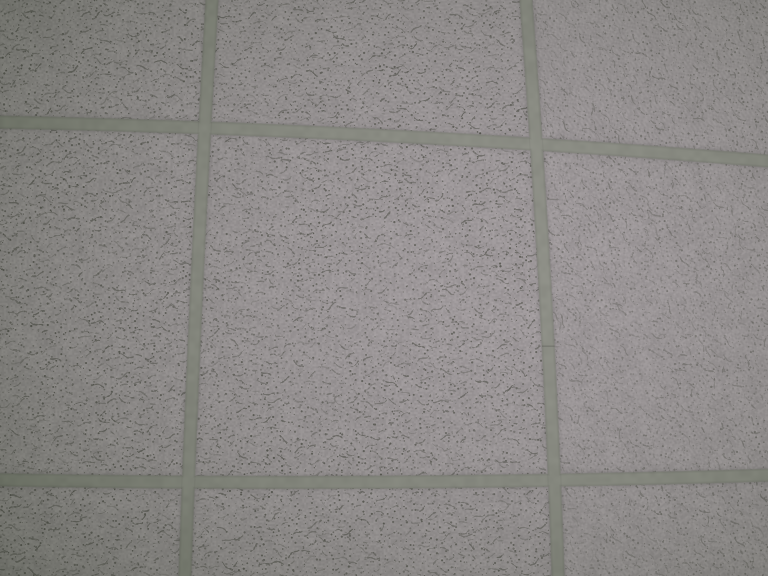
A Shadertoy shader for this texture:

```glsl
#define TILE_COLOR vec3(0.622, 0.600, 0.608)
#define BAR_COLOR vec3(0.555, 0.560, 0.528)
#define HOLE_COLOR vec3(0.350, 0.350, 0.325)
#define BAR_HALF_WIDTH 0.0112
#define PIT_CELL 0.0120
#define PIT_RADIUS 0.0017
#define FISSURE_CELL vec2(0.024, 0.016)
#define FISSURE_HALF_WIDTH 0.0013
#define LIGHT_CENTER vec2(0.85, 0.53)
#define LIGHT_FALLOFF 0.43
#define GRAIN 0.10

float hash(vec2 p) {
    return fract(sin(dot(p, vec2(127.1, 311.7))) * 43758.5453);
}

vec2 hash2(vec2 p) {
    return vec2(hash(p), hash(p + 37.2));
}

float noise(vec2 p) {
    vec2 i = floor(p), f = fract(p);
    f = f * f * (3.0 - 2.0 * f);
    return mix(mix(hash(i), hash(i + vec2(1, 0)), f.x),
               mix(hash(i + vec2(0, 1)), hash(i + vec2(1, 1)), f.x), f.y);
}

mat2 rotate(float a) {
    float c = cos(a), s = sin(a);
    return mat2(c, s, -s, c);
}

// Coverage of a shape from its signed distance
float fill(float d, float soft) {
    return 1.0 - smoothstep(-soft, soft, d);
}

// Pinholes: two rotated, jittered grids
float pits(vec2 p, float soft) {
    float cover = 0.0;
    for (int k = 0; k < 2; k++) {
        vec2 g = rotate(0.35 + 0.8 * float(k)) * p / PIT_CELL;
        vec2 id = floor(g) + 71.0 * float(k);
        vec2 center = 0.2 + 0.6 * hash2(id);
        float size = PIT_RADIUS * mix(0.35, 1.15, hash(id + 5.3));
        float d = length(fract(g) - center) * PIT_CELL - size;
        float strength = step(0.25, hash(id + 9.1)) * mix(0.4, 1.0, hash(id + 2.7));
        cover = max(cover, fill(d, soft) * strength);
    }
    return cover;
}

// Fissures: short ragged strokes, mostly along the x axis
float fissures(vec2 p, float soft) {
    vec2 cell = floor(p / FISSURE_CELL);
    float ragged = noise(p * 300.0);
    float cover = 0.0;
    for (int j = -1; j <= 1; j++)
    for (int i = -1; i <= 1; i++) {
        vec2 id = cell + vec2(i, j);
        vec2 q = p - (id + 0.1 + 0.8 * hash2(id)) * FISSURE_CELL;
        q = rotate((hash(id + 4.4) - 0.5) * 1.3) * q;
        float halfLength = mix(0.002, 0.011, hash(id + 8.8));
        q.y += 0.0018 * sin(q.x * 240.0 + 6.28 * hash(id + 1.9));
        float d = length(vec2(max(abs(q.x) - halfLength, 0.0), q.y));
        d -= FISSURE_HALF_WIDTH * mix(0.0, 1.6, ragged);
        float strength = step(0.25, hash(id + 6.1)) * mix(0.3, 0.9, hash(id + 3.5));
        cover = max(cover, fill(d, soft) * strength);
    }
    return cover;
}

void mainImage(out vec4 fragColor, in vec2 fragCoord) {
    float px = 1.0 / iResolution.y;
    vec2 p = fragCoord * px;

    // Slightly bent center lines of the ceiling grid
    vec2 barX = vec2(0.321 + 0.035 * p.y + 0.012 * p.y * p.y,
                     0.969 - 0.035 * p.y - 0.021 * p.y * p.y);
    vec2 barY = vec2(0.167 - 0.018 * p.x + 0.018 * p.x * p.x,
                     0.788 - 0.020 * p.x - 0.023 * p.x * p.x);
    vec2 offX = abs(p.x - barX), offY = abs(p.y - barY);
    float upright = min(offX.x, offX.y) - BAR_HALF_WIDTH;
    float level = min(offY.x, offY.y) - BAR_HALF_WIDTH;
    float bar = min(upright, level);

    // Each panel has its own pattern; the right column is turned
    vec2 tile = vec2(dot(step(barX, p.xx), vec2(1)), dot(step(barY, p.yy), vec2(1)));
    float rightColumn = step(1.5, tile.x);
    vec2 s = rotate(0.12 * (hash(tile) - 0.5) + 0.9 * rightColumn) * p + tile * 3.17;
    float soft = max(px * 0.6, 0.0011);
    float wear = mix(0.75, 1.0, noise(p * 9.0)) * (1.0 - 0.35 * rightColumn);
    float holes = max(pits(s, soft), fissures(s, soft) * 0.85) * wear;

    // Panel surface: fine grain, broad mottling, raised rims lit from above
    vec3 color = TILE_COLOR * (1.0 + GRAIN * (noise(s * 310.0) - 0.5));
    color *= 0.98 + 0.04 * noise(s * 45.0);
    float rim = pits(s - vec2(0.0, 0.003), soft) * wear;
    color *= 1.0 + 0.05 * rim * (1.0 - holes);
    color = mix(color, HOLE_COLOR, holes);
    color *= 1.0 - 0.10 * exp(-max(bar, 0.0) / 0.003);

    // Metal bars, seams at the crossings and one splice
    vec3 metal = BAR_COLOR * (0.975 + 0.05 * noise(p * 90.0));
    metal *= 1.0 - 0.05 * fill(abs(upright) - 0.0008, px) * step(level, 0.0);
    float splice = fill(abs(p.y - 0.399) - 0.0008, px) * step(offX.y, BAR_HALF_WIDTH);
    metal *= 1.0 - 0.22 * splice;
    metal *= 1.0 - 0.07 * smoothstep(-0.005, 0.0, bar);
    color = mix(color, metal, fill(bar, max(px, 0.0018)));

    // Uneven room light, turning slightly green where it fades
    vec2 fromLight = (p - LIGHT_CENTER) * vec2(0.8, 1.0);
    float fade = LIGHT_FALLOFF * dot(fromLight, fromLight);
    color *= 1.0 - fade * vec3(1.0, 0.89, 1.06);
    fragColor = vec4(color, 1.0);
}
```
